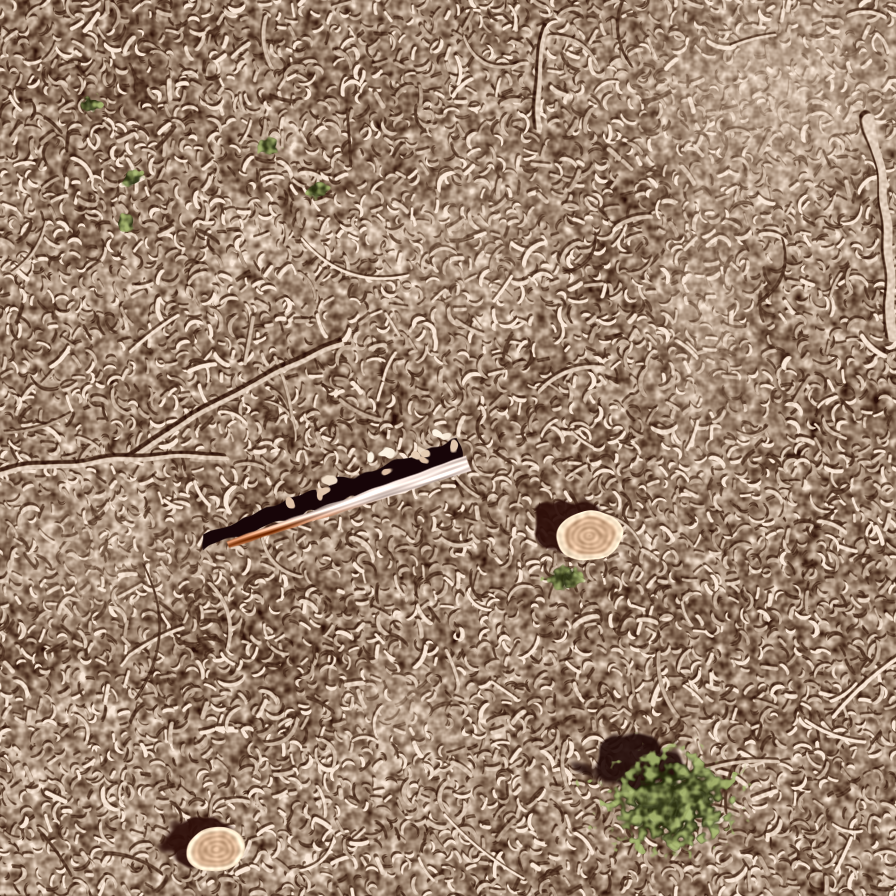
A three.js fragment shader for this texture:

```glsl
varying vec2 vUv;

vec2 hash2(vec2 p) {
  vec3 q = fract(p.xyx * vec3(0.1031, 0.1030, 0.0973));
  q += dot(q, q.yzx + 33.33);
  return fract((q.xx + q.yz) * q.zy);
}

float corner(vec2 cell, vec2 offset, vec2 f) {
  return dot(hash2(cell + offset + 57.0) * 2.0 - 1.0, f - offset);
}

float gradientNoise(vec2 p) {
  vec2 i = floor(p), f = fract(p);
  vec2 s = f * f * f * (f * (f * 6.0 - 15.0) + 10.0);
  return mix(mix(corner(i, vec2(0, 0), f), corner(i, vec2(1, 0), f), s.x),
             mix(corner(i, vec2(0, 1), f), corner(i, vec2(1, 1), f), s.x), s.y);
}

vec2 rotate(vec2 p, float a) {
  return vec2(cos(a) * p.x + sin(a) * p.y, cos(a) * p.y - sin(a) * p.x);
}

float cover(float d) {
  return 1.0 - smoothstep(-0.0011, 0.0011, d);
}

float stick(vec2 q, float halfLength, float halfWidth, float bend) {
  q.y += bend * (q.x * q.x / halfLength - 0.4 * halfLength);
  return length(vec2(max(abs(q.x) - halfLength, 0.0), q.y)) - halfWidth;
}

// One layer of randomly turned chips or twigs, each with a cast shadow
void scatter(inout float tone, vec2 p, float scale, float len, float wide, float share) {
  vec2 cell = floor(p * scale);
  for (int j = -1; j <= 1; j++) for (int i = -1; i <= 1; i++) {
    vec2 id = cell + vec2(i, j);
    vec2 place = hash2(id + scale), shape = hash2(id + scale * 3.7 + 19.0);
    vec2 look = hash2(id + scale * 1.9 + 83.0);
    if (look.x > share) continue;
    vec2 q = p - (id + 0.1 + 0.8 * place) / scale;
    float angle = shape.x * 6.283, size = len * mix(0.35, 1.0, shape.y);
    float w = wide * mix(0.5, 1.15, look.y), bend = (place.x - 0.5) * 0.9;
    float shade = cover(stick(rotate(q + vec2(0.4, -1.0) * (w + 0.0009), angle), size, w, bend));
    tone = mix(tone, 0.1, 0.75 * shade);
    float light = look.y < 0.2 ? 0.2 : mix(0.65, 1.08, fract(look.y * 13.0));
    tone = mix(tone, light, cover(stick(rotate(q, angle), size, w, bend)));
  }
}

void branch(inout float tone, vec2 p, vec2 a, vec2 b, float wide) {
  vec2 axis = b - a, q = p - 0.5 * (a + b);
  q += 0.012 * gradientNoise(p * 17.0);
  float angle = atan(axis.y, axis.x), size = 0.5 * length(axis);
  tone = mix(tone, 0.04, 0.85 * cover(stick(rotate(q + vec2(0.003, -0.004), angle), size, wide, 0.06)));
  tone = mix(tone, 0.88, cover(stick(rotate(q, angle), size, wide, 0.06)));
}

float glow(vec2 p, vec2 centre, vec2 radius) {
  vec2 q = (p - centre) / radius;
  return exp(-dot(q, q));
}

void stump(inout vec3 colour, vec2 p, vec2 centre, float radius) {
  vec2 q = rotate(p - centre, 0.15) * vec2(1.0, 1.35);
  float rough = gradientNoise(p * 45.0), r = length(q) + 0.004 * rough;
  float shade = length((q + vec2(0.6, -0.55) * radius) * vec2(0.9, 1.0)) + 0.024 * rough;
  colour = mix(colour, vec3(0.17, 0.05, 0.03), 0.93 * (1.0 - smoothstep(-0.004, 0.004, shade - radius)));
  float rings = 0.05 * sin(r * 900.0) + 0.2 * gradientNoise(p * 130.0);
  vec3 wood = mix(vec3(0.84, 0.69, 0.56), vec3(1.0, 0.92, 0.81), smoothstep(0.7, 0.9, r / radius));
  colour = mix(colour, wood + rings, cover(r - radius));
}

void plant(inout vec3 colour, vec2 p, vec2 centre, float radius) {
  float leaf = gradientNoise(p * 75.0 + 9.0) + 0.6 * gradientNoise(p * 150.0);
  float r = length((p - centre) * vec2(0.85, 1.1)) / radius;
  vec3 green = mix(vec3(0.14, 0.17, 0.04), vec3(0.66, 0.73, 0.44), smoothstep(-0.25, 0.4, leaf));
  colour = mix(colour, green, 0.9 * smoothstep(-0.1, 0.15, 0.8 - r + 0.9 * leaf));
}

// Fallen log with its deep shadow and a row of pale chips
void fallenLog(inout vec3 colour, vec2 p) {
  vec2 q = rotate(p - vec2(0.254, 0.392), 0.326);
  float rough = gradientNoise(p * 42.0), along = q.x / 0.285;
  float shade = max(abs(q.x - 0.128) - 0.152, abs(q.y - 0.014) - 0.008 - 0.009 * along);
  colour = mix(colour, vec3(0.09, 0.02, 0.03), cover(shade + 0.012 * rough));
  float body = max(abs(q.x - 0.142) - 0.142, abs(q.y) - 0.004 - 0.005 * along);
  float grain = gradientNoise(q * vec2(14.0, 260.0));
  vec3 wood = mix(vec3(0.68, 0.39, 0.22), vec3(0.97, 0.9, 0.87), smoothstep(0.1, 0.5, along + q.y * 30.0));
  colour = mix(colour, wood + 0.6 * grain, cover(body + 0.002 * rough));
  for (int i = 0; i < 16; i++) {
    vec2 h = hash2(vec2(i, 7)), k = hash2(vec2(i, 31));
    vec2 c = rotate(q - vec2(0.07 + 0.21 * h.x, 0.018 + 0.025 * h.y), k.x * 6.283);
    float chip = length(c * vec2(0.75, 1.2)) - 0.004 - 0.003 * k.y + 0.004 * gradientNoise(p * 110.0);
    colour = mix(colour, mix(vec3(0.86, 0.73, 0.62), vec3(1.0, 0.97, 0.91), h.y), cover(chip));
  }
}

void main() {
  vec2 p = vUv;
  // Soil, from broad stains to fine grit
  float tone = 0.53 + 0.2 * gradientNoise(p * 5.0) + 0.28 * gradientNoise(p * 17.0);
  tone += 0.5 * gradientNoise(p * 60.0) + 0.55 * gradientNoise(p * 115.0);
  scatter(tone, p, 75.0, 0.007, 0.0019, 0.75);
  scatter(tone, p, 46.0, 0.010, 0.0023, 0.6);
  scatter(tone, p, 24.0, 0.017, 0.0024, 0.5);
  // Bare sandy ground
  float sand = glow(p, vec2(0.87, 0.9), vec2(0.16, 0.1)) + 0.7 * glow(p, vec2(0.79, 0.65), vec2(0.05, 0.15));
  sand += 0.8 * glow(p, vec2(0.44, 0.21), vec2(0.045, 0.035)) + 0.5 * glow(p, vec2(0.12, 0.37), vec2(0.1, 0.06));
  sand += 0.4 * glow(p, vec2(0.52, 0.74), vec2(0.09, 0.1));
  tone = mix(tone, 0.86 + 0.6 * gradientNoise(p * 80.0), min(0.55 * sand, 0.7));
  // Twigs and branches
  scatter(tone, p, 9.0, 0.04, 0.0021, 0.5);
  scatter(tone, p, 4.5, 0.08, 0.0018, 0.4);
  branch(tone, p, vec2(0.975, 0.87), vec2(0.998, 0.62), 0.005);
  branch(tone, p, vec2(0.14, 0.49), vec2(0.38, 0.62), 0.0025);
  branch(tone, p, vec2(0.0, 0.475), vec2(0.255, 0.495), 0.0025);
  branch(tone, p, vec2(0.595, 0.85), vec2(0.61, 0.97), 0.0025);

  tone = clamp(tone + 0.22 * gradientNoise(p * 210.0), 0.0, 1.0);
  vec3 colour = mix(vec3(0.16, 0.05, 0.03), vec3(0.98, 0.91, 0.85), pow(vec3(tone), vec3(1.0, 1.04, 1.2)));

  fallenLog(colour, p);
  stump(colour, p, vec2(0.658, 0.402), 0.037);
  stump(colour, p, vec2(0.241, 0.052), 0.033);
  float shade = glow(p, vec2(0.71, 0.15), vec2(0.065, 0.035)) + 0.5 * gradientNoise(p * 40.0);
  colour = mix(colour, vec3(0.13, 0.04, 0.03), 0.92 * smoothstep(0.4, 0.55, shade));
  plant(colour, p, vec2(0.75, 0.105), 0.068);
  plant(colour, p, vec2(0.63, 0.355), 0.018);
  for (int i = 0; i < 5; i++) plant(colour, p, hash2(vec2(i, 12)) * vec2(0.5, 0.3) + vec2(0.0, 0.7), 0.012);

  gl_FragColor = vec4(colour, 1.0);
}
```
